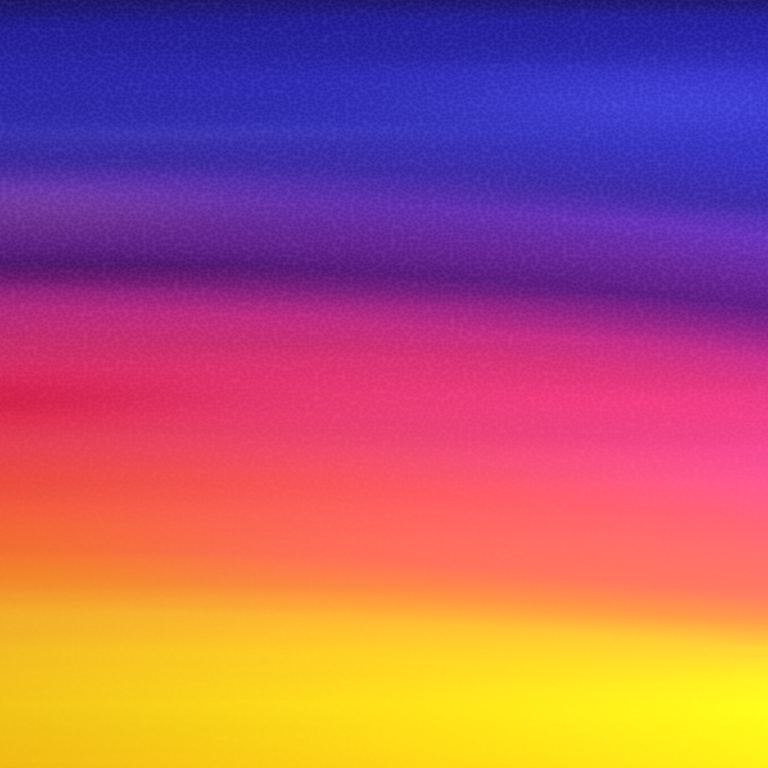
A WebGL 1 fragment shader for this background:

```glsl
precision highp float;
// Sunset watercolour wash: blue, violet, pink, coral and yellow brushed across paper.
uniform vec2 u_resolution;

float hash(vec2 p) {
  vec3 q = fract(vec3(p.xyx) * 0.1031);
  q += dot(q, q.yzx + 33.33);
  return fract((q.x + q.y) * q.z);
}

// Distance to the nearest scattered point, for paper grain
float cellular(vec2 p) {
  vec2 cell = floor(p);
  float nearest = 2.0;
  for (int j = -1; j <= 1; j++) {
    for (int i = -1; i <= 1; i++) {
      vec2 c = cell + vec2(float(i), float(j));
      vec2 seed = c + vec2(hash(c), hash(c + 57.0));
      nearest = min(nearest, length(seed - p));
    }
  }
  return nearest;
}

// Long brush streaks that drift and fade along x
float brushStreaks(vec2 p) {
  float sum = 0.0;
  float frequency = 38.0;
  float amplitude = 0.5;
  for (int i = 0; i < 6; i++) {
    float k = float(i);
    float drift = 1.3 * sin(p.x * (2.1 + k) + k * 2.4);
    float fade = 0.6 + 0.4 * sin(p.x * (3.0 + 1.7 * k) + p.y * 23.0 + k * 4.1);
    sum += amplitude * fade * sin(p.y * frequency + drift + k * 1.9);
    frequency *= 1.63;
    amplitude *= 0.78;
  }
  return sum;
}

// Soft elliptical patch of pigment
float patchMask(vec2 p, vec2 center, vec2 radius) {
  vec2 d = (p - center) / radius;
  return exp(-dot(d, d));
}

vec3 blend(vec3 from, vec3 to, float start, float end, float t) {
  return mix(from, to, clamp((t - start) / (end - start), 0.0, 1.0));
}

// Pigment by depth, 0 at the top and 1 at the bottom
vec3 washColor(float t) {
  vec3 c = vec3(0.13, 0.10, 0.43);
  c = blend(c, vec3(0.15, 0.13, 0.60), 0.00, 0.03, t);
  c = blend(c, vec3(0.19, 0.17, 0.70), 0.03, 0.10, t);
  c = blend(c, vec3(0.21, 0.19, 0.71), 0.10, 0.17, t);
  c = blend(c, vec3(0.25, 0.18, 0.66), 0.17, 0.22, t);
  c = blend(c, vec3(0.40, 0.20, 0.71), 0.22, 0.265, t);
  c = blend(c, vec3(0.40, 0.16, 0.60), 0.265, 0.31, t);
  c = blend(c, vec3(0.37, 0.12, 0.51), 0.31, 0.355, t);
  c = blend(c, vec3(0.54, 0.14, 0.52), 0.355, 0.385, t);
  c = blend(c, vec3(0.75, 0.18, 0.52), 0.385, 0.42, t);
  c = blend(c, vec3(0.84, 0.20, 0.46), 0.42, 0.46, t);
  c = blend(c, vec3(0.90, 0.22, 0.46), 0.46, 0.50, t);
  c = blend(c, vec3(0.92, 0.25, 0.46), 0.50, 0.55, t);
  c = blend(c, vec3(0.95, 0.30, 0.44), 0.55, 0.59, t);
  c = blend(c, vec3(0.98, 0.35, 0.37), 0.59, 0.64, t);
  c = blend(c, vec3(1.00, 0.40, 0.37), 0.64, 0.68, t);
  c = blend(c, vec3(1.00, 0.44, 0.35), 0.68, 0.73, t);
  c = blend(c, vec3(1.00, 0.56, 0.26), 0.73, 0.77, t);
  c = blend(c, vec3(1.00, 0.73, 0.20), 0.77, 0.81, t);
  c = blend(c, vec3(1.00, 0.83, 0.14), 0.81, 0.86, t);
  c = blend(c, vec3(1.00, 0.88, 0.10), 0.86, 0.92, t);
  return blend(c, vec3(0.99, 0.82, 0.08), 0.92, 1.02, t);
}

void main() {
  vec2 uv = gl_FragCoord.xy / u_resolution;
  vec2 p = vec2(uv.x, 1.0 - uv.y);

  // Bands sag to the right, with slightly uneven brushed borders
  float streak = brushStreaks(p);
  float middle = smoothstep(0.1, 0.25, p.y) * (1.0 - smoothstep(0.8, 0.95, p.y));
  float sag = (0.06 * p.x * p.x - 0.015) * middle;
  vec3 color = washColor(p.y - sag + 0.003 * streak);

  // Side light: deep pigment on the left, paler on the right
  color *= mix(0.95, 1.06, p.x);
  float side = p.x - 0.5;
  color.g += 0.13 * side * smoothstep(0.7, 0.9, p.y);
  color += side * vec3(0.0, 0.07, 0.19) * patchMask(p, vec2(p.x, 0.62), vec2(1.0, 0.11));

  // Local pools and pale sweeps
  color += vec3(0.05, 0.07, 0.10) * patchMask(p, vec2(0.90, 0.13), vec2(0.35, 0.05));
  color += vec3(0.07, 0.05, 0.00) * patchMask(p, vec2(0.05, 0.27), vec2(0.25, 0.035));
  color += vec3(0.03, 0.03, 0.02) * patchMask(p, vec2(0.25, 0.175), vec2(0.35, 0.012));
  color -= vec3(0.06, 0.02, 0.06) * patchMask(p, vec2(0.08, 0.355), vec2(0.35, 0.02));
  color -= vec3(0.03, 0.07, 0.09) * patchMask(p, vec2(0.00, 0.52), vec2(0.25, 0.04));
  color += vec3(0.00, 0.03, -0.09) * patchMask(p, vec2(0.00, 0.72), vec2(0.25, 0.06));

  // Streak shading and paper grain, stronger in the dark pigment
  float dark = 1.0 - smoothstep(0.3, 0.75, p.y);
  float grain = cellular(p * vec2(170.0, 210.0)) - 0.5;
  color *= 1.0 + streak * mix(0.008, 0.028, dark);
  color += grain * mix(0.012, 0.075, dark);
  gl_FragColor = vec4(clamp(color, 0.0, 1.0), 1.0);
}
```
